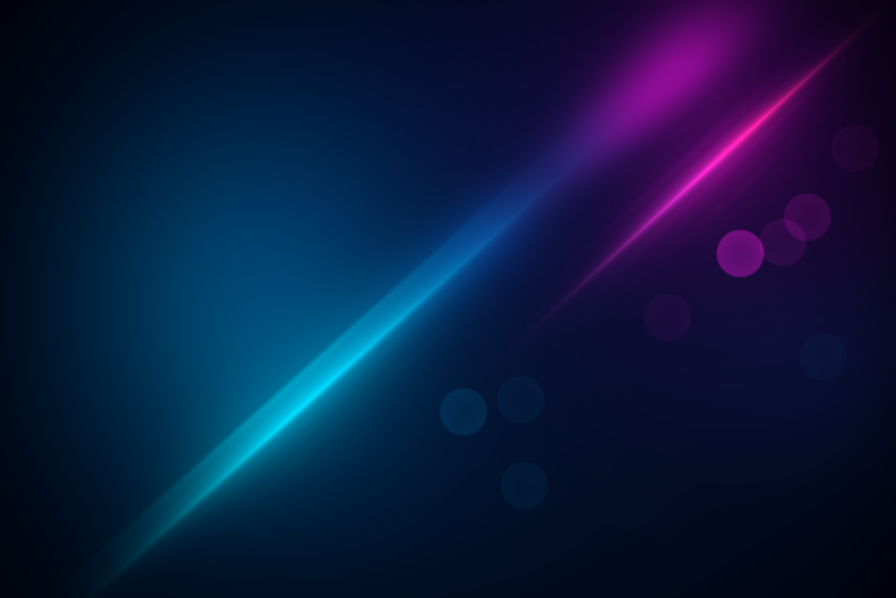
Give the GLSL for this background, as a WebGL 2 fragment shader.

```glsl
#version 300 es
precision highp float;
uniform vec2 u_resolution;
out vec4 outColor;

// Soft elliptical glow
float glow(vec2 p, vec2 center, vec2 size) {
  vec2 q = (p - center) / size;
  return exp(-dot(q, q));
}

// Beam coordinates: x runs along the beam, y across it
vec2 beamSpace(vec2 p, vec2 center, float angle) {
  vec2 dir = vec2(cos(angle), sin(angle));
  p -= center;
  return vec2(dot(p, dir), dot(p, vec2(-dir.y, dir.x)));
}

// Bell falloff with its own width on each side of zero
float bell(float x, float below, float above) {
  float q = x / (x < 0.0 ? below : above);
  return exp(-q * q);
}

// Sharp-peaked falloff with its own width on each side of zero
float peak(float x, float below, float above) {
  return exp(-abs(x) / (x < 0.0 ? below : above));
}

// Fine streaks across a beam from layered sines
float streaks(float t) {
  return 0.5 + 0.25 * sin(t * 190.0 + 0.6) + 0.25 * sin(t * 313.0 + 2.0);
}

vec3 background(vec2 p) {
  vec3 color = vec3(0.0, 0.012, 0.06);
  color += vec3(0.0, 0.045, 0.085) * glow(p, vec2(0.72, 0.2), vec2(0.62, 0.34));
  color += vec3(0.0, 0.03, 0.07) * glow(p, vec2(1.38, 0.4), vec2(0.25, 0.2));
  color += vec3(0.0, 0.035, 0.11) * glow(p, vec2(0.72, 0.72), vec2(0.45, 0.35));
  color += vec3(0.0, 0.21, 0.29) * glow(p, vec2(0.4, 0.51), vec2(0.3, 0.34));
  color += vec3(0.12, 0.0, 0.13) * glow(p, vec2(1.22, 0.78), vec2(0.36, 0.4));
  return color;
}

vec3 cyanBeam(vec2 p) {
  vec2 b = beamSpace(p, vec2(0.498, 0.3125), 0.73);
  float fade = bell(b.x, 0.28, 0.36);
  float taper = 0.35 + 0.65 * fade;
  float halo = 0.5 * peak(b.y, 0.045 * taper, 0.085 * taper);
  float core = 0.25 * peak(b.y, 0.008, 0.012);
  float sheet = smoothstep(-0.012, 0.004, b.y) * (1.0 - smoothstep(0.039, 0.05, b.y));
  float rim = 0.06 * bell(b.y - 0.044, 0.006, 0.004);
  float light = halo + core + 0.17 * sheet + rim;
  light += 0.025 * streaks(b.y) * bell(b.y, 0.08, 0.06);
  return vec3(0.0, 0.75, 0.74) * light * fade
       + vec3(0.0, 0.09, 0.2) * bell(b.x - 0.42, 0.2, 0.12) * bell(b.y - 0.01, 0.07, 0.06);
}

vec3 violetBeam(vec2 p) {
  vec2 b = beamSpace(p, vec2(1.13, 0.875), 0.71);
  float width = 0.075 + 0.06 * b.x;
  vec3 color = mix(vec3(0.22, 0.12, 0.4), vec3(0.45, 0.02, 0.37), smoothstep(-0.28, -0.06, b.x));
  return color * bell(b.x, 0.25, 0.15) * bell(b.y, width * 0.75, width);
}

vec3 pinkBeam(vec2 p) {
  vec2 b = beamSpace(p, vec2(1.211, 0.742), 0.742);
  float fade = bell(b.x, 0.25, 0.2);
  float taper = 0.3 + 0.7 * fade;
  float core = peak(b.y, 0.007 * taper, 0.009 * taper);
  float halo = peak(b.y, 0.045 * taper, 0.04 * taper);
  vec3 hot = mix(vec3(0.42, 0.13, 0.33), vec3(0.6, 0.12, 0.16), smoothstep(-0.12, 0.1, b.x));
  vec3 light = hot * core + vec3(0.44, 0.015, 0.31) * halo;
  light += vec3(0.07, 0.0, 0.06) * streaks(b.y) * bell(b.y, 0.065, 0.06);
  return light * fade;
}

// Faint round lights: xy is the center, z the strength
vec3 bokeh(vec2 p) {
  const vec3 spots[9] = vec3[9](
    vec3(1.238, 0.576, 1.0), vec3(1.350, 0.637, 0.4), vec3(1.309, 0.594, 0.28),
    vec3(1.430, 0.752, 0.15), vec3(1.117, 0.469, 0.15), vec3(0.775, 0.311, 0.8),
    vec3(0.871, 0.332, 0.35), vec3(0.877, 0.188, 0.4), vec3(1.377, 0.404, 0.25));
  vec3 light = vec3(0.0);
  for (int i = 0; i < 9; i++) {
    float d = distance(p, spots[i].xy);
    float disc = 1.0 - smoothstep(0.037, 0.042, d);
    float rim = 0.8 + 0.2 * smoothstep(0.01, 0.038, d);
    bool warm = spots[i].x > 1.0 && spots[i].y > 0.45;
    vec3 tint = warm ? vec3(0.32, 0.02, 0.25) : vec3(0.0, 0.09, 0.12);
    light += tint * spots[i].z * disc * rim;
  }
  return light;
}

void main() {
  vec2 p = gl_FragCoord.xy / u_resolution.y;
  vec3 color = background(p) + cyanBeam(p) + violetBeam(p) + pinkBeam(p) + bokeh(p);

  // Darken the far corners
  color *= 1.0 - 0.6 * smoothstep(0.65, 1.0, length((p - vec2(0.75, 0.5)) * vec2(1.0, 0.9)));
  outColor = vec4(clamp(color, 0.0, 1.0), 1.0);
}
```
